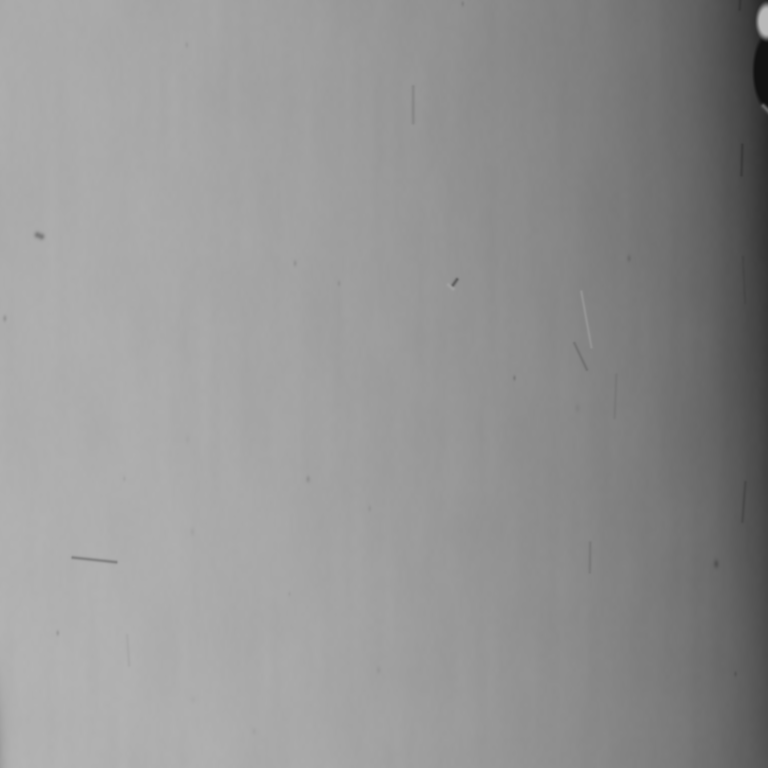
This texture is drawn by a WebGL 2 fragment shader. Its source:

```glsl
#version 300 es
precision highp float;

uniform vec2 u_resolution;
out vec4 fragColor;

float hash(vec2 p) {
    vec3 q = fract(vec3(p.xyx) * 0.1031);
    q += dot(q, q.yzx + 33.33);
    return fract((q.x + q.y) * q.z);
}

float valueNoise(vec2 p) {
    vec2 cell = floor(p);
    vec2 f = fract(p);
    f = f * f * (3.0 - 2.0 * f);
    float low = mix(hash(cell), hash(cell + vec2(1.0, 0.0)), f.x);
    float high = mix(hash(cell + vec2(0.0, 1.0)), hash(cell + 1.0), f.x);
    return mix(low, high, f.y);
}

float segmentDistance(vec2 p, vec2 a, vec2 b) {
    vec2 ab = b - a;
    return length(p - a - ab * clamp(dot(p - a, ab) / dot(ab, ab), 0.0, 1.0));
}

// Soft stroke, 1 on its axis and fading over the given width
float stroke(vec2 p, vec2 a, vec2 b, float width) {
    float d = segmentDistance(p, a, b) / width;
    return exp(-d * d);
}

float softEllipse(vec2 p, vec2 centre, vec2 radius, float blur) {
    float d = (length((p - centre) / radius) - 1.0) * min(radius.x, radius.y);
    return 1.0 - smoothstep(-blur, blur, d);
}

// Smooth falloff of light around a curved metal side
float cylinderShade(vec2 p) {
    float tilt = p.y - 0.5;
    float turn = max(p.x + 0.05 * tilt, 0.0);
    float shade = 0.68 - 0.27 * turn * turn - 0.17 * pow(turn, 14.0);
    float cornerDim = exp(-p.x / 0.008) * smoothstep(0.2, 0.0, p.y);
    return shade - 0.03 * tilt - 0.08 * cornerDim;
}

// Faint brushed streaks, mottling and fine grain
float surfaceGrain(vec2 p) {
    float streaks = valueNoise(p * vec2(75.0, 7.0)) - 0.5;
    float mottle = valueNoise(p * vec2(22.0, 16.0) + 40.0) - 0.5;
    float fine = valueNoise(p * vec2(190.0, 110.0) + 90.0) - 0.5;
    return 0.012 * streaks + 0.009 * mottle + 0.008 * fine;
}

// Small dark specks, slightly taller than wide
float scatteredSpecks(vec2 p) {
    float sum = 0.0;
    for (int i = 0; i < 20; i++) {
        float id = float(i);
        vec2 centre = vec2(hash(vec2(id, 3.7)), hash(vec2(id, 19.1)));
        float size = mix(0.0018, 0.0038, hash(vec2(id, 31.3)));
        float strength = mix(0.02, 0.09, hash(vec2(id, 47.9)));
        vec2 d = (p - centre) / (size * vec2(1.0, 1.6));
        sum += strength * exp(-dot(d, d));
    }
    return sum;
}

// Thin, nearly vertical hairlines
float scatteredHairlines(vec2 p) {
    float sum = 0.0;
    for (int i = 0; i < 7; i++) {
        float id = float(i);
        vec2 start = vec2(hash(vec2(id, 61.3)), hash(vec2(id, 73.9)));
        float span = mix(0.015, 0.08, hash(vec2(id, 83.1)));
        float lean = 0.008 * (hash(vec2(id, 97.7)) - 0.5);
        float strength = mix(0.02, 0.06, hash(vec2(id, 101.3)));
        sum += strength * stroke(p, start, start + vec2(lean, span), 0.0022);
    }
    return sum;
}

// Larger single marks: a flat scratch, a spot, a nick and a bent scratch
float scratches(vec2 p) {
    float dark = 0.17 * stroke(p, vec2(0.095, 0.274), vec2(0.151, 0.268), 0.0023);
    dark += 0.19 * stroke(p, vec2(0.049, 0.694), vec2(0.054, 0.692), 0.0042);
    dark += 0.20 * stroke(p, vec2(0.590, 0.629), vec2(0.595, 0.636), 0.0024);
    dark += 0.06 * stroke(p, vec2(0.538, 0.840), vec2(0.538, 0.887), 0.0025);
    dark += 0.07 * stroke(p, vec2(0.748, 0.553), vec2(0.764, 0.519), 0.0022);
    float light = 0.05 * stroke(p, vec2(0.584, 0.629), vec2(0.590, 0.624), 0.0025);
    light += 0.06 * stroke(p, vec2(0.757, 0.620), vec2(0.770, 0.548), 0.0020);
    return light - dark;
}

// Dark recess and bright rim at the right edge
float edgeFitting(vec2 p, float tone) {
    float recess = softEllipse(p, vec2(1.002, 0.907), vec2(0.021, 0.049), 0.003);
    float rim = softEllipse(p, vec2(0.999, 0.972), vec2(0.013, 0.022), 0.004);
    float glint = stroke(p, vec2(0.994, 0.862), vec2(1.002, 0.854), 0.003);
    tone = mix(tone, 0.07, recess);
    tone = mix(tone, 0.72, rim);
    return mix(tone, 0.50, 0.7 * glint);
}

void main() {
    vec2 p = gl_FragCoord.xy / u_resolution;
    float tone = cylinderShade(p) + surfaceGrain(p);
    tone += scratches(p) - scatteredSpecks(p) - scatteredHairlines(p);
    tone = edgeFitting(p, tone);
    fragColor = vec4(vec3(clamp(tone, 0.0, 1.0)), 1.0);
}
```
